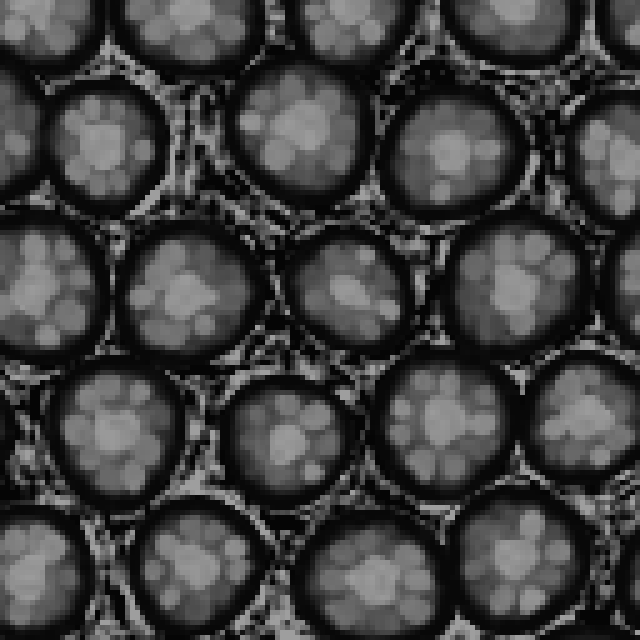
This texture is drawn by a WebGL 1 fragment shader. Its source:

```glsl
precision highp float;
// Grey micrograph of tissue: round glands with a bright core, a ring of pale
// cells and a black wall, packed in speckled fibrous stroma. Glands sit on a
// jittered staggered grid; everything is sampled on a coarse mosaic.
uniform vec2 u_resolution;

#define MOSAIC 128.0            // blocks across the canvas
#define SPACING vec2(0.252, 0.222)
#define JITTER 0.24             // gland displacement, in grid cells
#define RADIUS_MIN 0.096
#define RADIUS_MAX 0.121
#define CORE_SIZE 0.31          // core radius relative to the gland
#define BLACK 0.03
#define BRIGHT 0.57
#define STROMA_GREY 0.21
#define STROMA_CONTRAST 1.35
#define SEED 17.0

const float TAU = 6.2831853;

float hash(vec2 p) {
  vec3 q = fract(vec3(p.xyx) * 0.1031);
  q += dot(q, q.yzx + 33.33);
  return fract((q.x + q.y) * q.z);
}

vec2 hash2(vec2 p) {
  return vec2(hash(p + 3.7), hash(p + 41.3));
}

float noise(vec2 p) {
  vec2 i = floor(p), f = fract(p);
  f = f * f * (3.0 - 2.0 * f);
  return mix(mix(hash(i), hash(i + vec2(1, 0)), f.x),
             mix(hash(i + vec2(0, 1)), hash(i + vec2(1, 1)), f.x), f.y);
}

// Nearest gland: xy = position in units of its radius, zw = its identity.
vec4 nearestGland(vec2 p) {
  vec2 base = floor(p / SPACING);
  vec4 nearest = vec4(9.0);
  for (int j = -1; j <= 1; j++) {
    for (int i = -1; i <= 1; i++) {
      vec2 id = base + vec2(i, j);
      vec2 key = id + SEED;
      float stagger = mod(id.y, 2.0) * 0.5 - 0.25;
      vec2 center = (id + 0.5 + vec2(stagger, 0.0) + JITTER * (hash2(key) - 0.5)) * SPACING;
      float turn = TAU * hash(key + 7.1);
      float stretch = mix(1.0, 1.1, hash(key + 9.4));
      vec2 axis = vec2(cos(turn), sin(turn));
      vec2 d = p - center;
      d = vec2(dot(d, axis) / stretch, dot(d, vec2(-axis.y, axis.x)) * stretch);
      d /= mix(RADIUS_MIN, RADIUS_MAX, hash(key + 5.9));
      d *= 1.0 + 0.035 * sin(3.0 * atan(d.y, d.x) + turn);
      if (dot(d, d) < dot(nearest.xy, nearest.xy)) nearest = vec4(d, key);
    }
  }
  return nearest;
}

// Interior: grey cytoplasm, pale cells around the core, fade to the wall.
float glandTone(vec2 w, vec2 key, vec2 p) {
  float r = length(w);
  float mottle = noise(p * 62.0) - 0.5;
  float tone = mix(0.35, 0.2, smoothstep(0.35, 0.85, r)) + 0.16 * mottle;
  float cellCount = 8.0 + floor(3.0 * hash(key + 2.3));
  for (int k = 0; k < 10; k++) {
    float n = float(k);
    if (n >= cellCount) break;
    vec2 rnd = hash2(key * 3.1 + n * 5.7);
    float pale = hash(key * 1.7 + n * 9.2);
    float a = TAU * (n + 0.5 * rnd.x) / cellCount;
    vec2 axis = vec2(cos(a), sin(a));
    vec2 d = w - axis * mix(0.48, 0.69, rnd.y);
    d = vec2(dot(d, axis) * 0.85, dot(d, vec2(-axis.y, axis.x)));
    float size = mix(0.13, 0.21, hash(key + n * 3.3));
    float cell = 1.0 - smoothstep(size - 0.05, size + 0.05, length(d));
    tone = mix(tone, max(tone, mix(0.3, 0.56, pale) + 0.06 * mottle), cell);
  }
  float wobble = 0.2 * (noise(w * 4.0 + key * 6.0) - 0.5);
  float core = 1.0 - smoothstep(CORE_SIZE - 0.06, CORE_SIZE + 0.07, r + wobble);
  tone = mix(tone, BRIGHT + 0.08 * mottle, core);
  float wall = smoothstep(0.7, 0.9, r + 0.5 * wobble);
  return mix(tone, BLACK + 0.05 * max(mottle, 0.0), wall);
}

// Surroundings: fine speckle, fibres curving round glands, broken pale rims.
float stromaTone(vec2 w, vec2 key, vec2 p) {
  float r = length(w);
  float a = atan(w.y, w.x);
  float bend = noise(p * 22.0);
  float fibre = noise(vec2(a * 3.2, r * 9.0 + bend * 2.0) + key * 13.0);
  float speckle = noise(p * 78.0 + 11.0);
  float tone = STROMA_GREY + STROMA_CONTRAST * (mix(speckle, fibre, 0.5) - 0.5);
  tone += 0.14 * (noise(p * 17.0 + 5.0) - 0.5);
  float rim = smoothstep(1.02, 1.09, r) * (1.0 - smoothstep(1.12, 1.23, r));
  return tone + 0.27 * rim * smoothstep(0.45, 0.75, noise(vec2(a * 1.6, 2.0) + key * 4.0));
}

void main() {
  vec2 uv = gl_FragCoord.xy / min(u_resolution.x, u_resolution.y);
  vec2 p = (floor(uv * MOSAIC) + 0.5) / MOSAIC;
  vec4 gland = nearestGland(p);
  float outside = smoothstep(0.99, 1.07, length(gland.xy));
  float tone = mix(glandTone(gland.xy, gland.zw, p), stromaTone(gland.xy, gland.zw, p), outside);
  gl_FragColor = vec4(vec3(clamp(tone, 0.02, 0.62)), 1.0);
}
```
